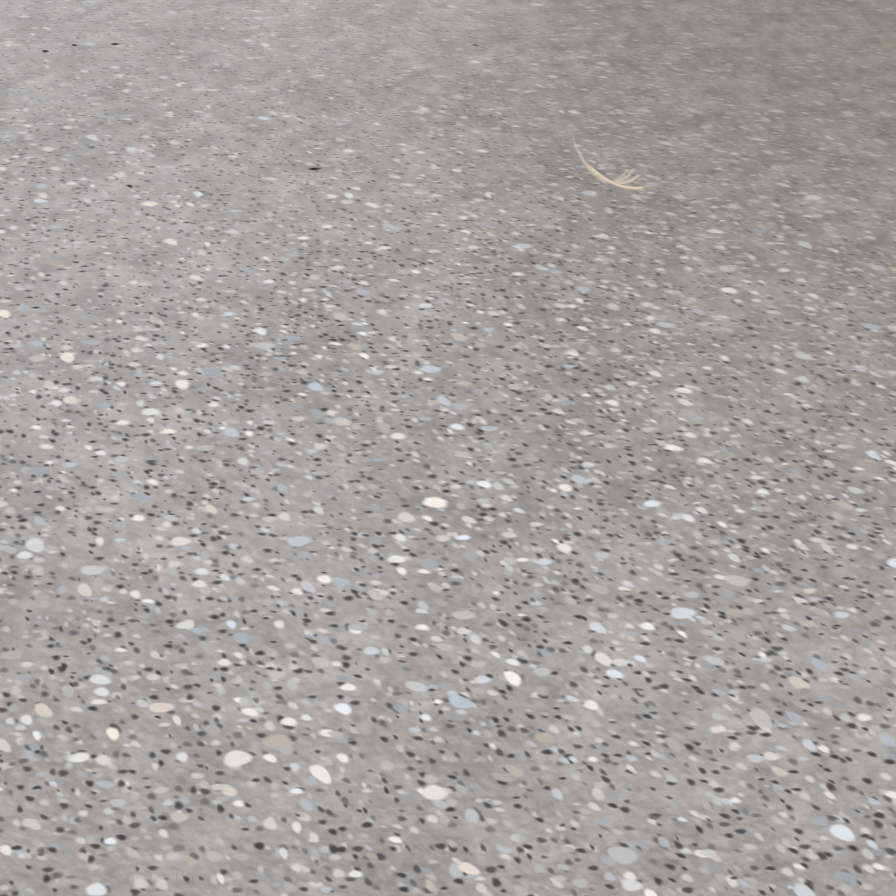
Give the GLSL for this texture, as a WebGL 2 fragment shader.

```glsl
#version 300 es
precision highp float;

#define HORIZON 1.6
#define TILT 1.9
#define SOFTNESS 0.0018
#define SLANT -0.55
#define GRAIN 0.15
#define BLOTCH 0.075
#define BASE_COLOR vec3(0.645, 0.632, 0.622)
#define TWIG_COLOR vec3(0.84, 0.79, 0.71)

uniform vec2 u_resolution;
out vec4 fragColor;

float hash(vec2 p) {
    return fract(sin(dot(p, vec2(127.1, 311.7))) * 43758.5453);
}

float valueNoise(vec2 p) {
    vec2 i = floor(p), f = fract(p);
    f = f * f * (3.0 - 2.0 * f);
    float low = mix(hash(i), hash(i + vec2(1, 0)), f.x);
    float high = mix(hash(i + vec2(0, 1)), hash(i + vec2(1, 1)), f.x);
    return mix(low, high, f.y);
}

mat2 rotation(float a) {
    float c = cos(a), s = sin(a);
    return mat2(c, -s, s, c);
}

// Scatters slanted, lumpy stones over a jittered grid on the ground plane.
vec3 scatterStones(vec3 color, vec2 ground, float depth, float cell, float radius,
                   float share, vec2 tones, float tintAmount, float strength, float seed) {
    vec2 id = floor(ground / cell);
    for (int y = -1; y <= 1; y++) {
        for (int x = -1; x <= 1; x++) {
            vec2 key = id + vec2(x, y);
            vec2 salted = key + seed * 17.3;
            if (hash(salted) > share) continue;
            float shape = hash(salted + 3.7);
            float shade = hash(salted + 8.1);
            float tint = hash(salted + 12.9) - 0.45;
            vec2 jitter = vec2(hash(salted + 21.3), hash(salted + 34.6));
            vec2 q = ground - (key + 0.1 + 0.8 * jitter) * cell;
            q = rotation(SLANT + 1.3 * (shape - 0.5)) * q;
            float size = radius * mix(0.6, 1.4, hash(salted + 45.2));
            q /= size * vec2(1.25, mix(0.55, 0.95, hash(salted + 57.4)));

            float r = length(q);
            r *= 1.0 + 0.06 * sin(3.0 * atan(q.y, q.x + 1e-5) + 6.283 * shade);
            // Distant stones blur and fade as they shrink below the softness.
            float blur = SOFTNESS * depth * sqrt(1.0 + TILT * depth) / size;
            float soft = min(blur, 0.9);
            float cover = 1.0 - smoothstep(1.0 - soft, 1.0 + soft, r);
            cover *= strength / max(1.0, blur);
            vec3 stone = vec3(mix(tones.x, tones.y, shade * sqrt(shade)));
            stone += tint * tintAmount * vec3(1.0, 0.2, -0.55);
            color = mix(color, stone, cover);
        }
    }
    return color;
}

// Pale curved strands fanning out from one shared point.
float twigCover(vec2 p) {
    float cover = 0.0;
    for (int i = 0; i < 4; i++) {
        float k = float(i);
        float bend = 9.0 + 7.0 * k;
        float slope = 0.22 * k - 0.5;
        float curve = bend * p.x * p.x + slope * p.x;
        float gradient = 2.0 * bend * p.x + slope;
        float d = abs(p.y - curve) / sqrt(1.0 + gradient * gradient);
        float span = 1.0 - smoothstep(0.026, 0.034, abs(p.x + 0.006 * (k - 1.0)));
        cover = max(cover, span * (1.0 - smoothstep(0.0006, 0.0026, d)) * (1.0 - 0.17 * k));
    }
    return cover;
}

void main() {
    vec2 uv = gl_FragCoord.xy / u_resolution;

    // Ground plane in perspective
    float depth = 1.0 / (HORIZON - uv.y);
    vec2 ground = vec2((uv.x - 0.5) * depth, TILT * depth);

    // Binder: broad shading, then blotches and grain that shrink with distance
    vec3 color = BASE_COLOR;
    float corner = smoothstep(0.35, 1.0, uv.x) * smoothstep(0.25, 1.0, uv.y);
    color -= corner * vec3(0.095, 0.108, 0.122);
    color += (1.0 - smoothstep(0.0, 0.7, uv.x)) * uv.y * vec3(0.038, 0.040, 0.050);
    color += 0.6 * BLOTCH * (valueNoise(uv * vec2(6.0, 8.0)) - 0.5);
    color += BLOTCH * (valueNoise(rotation(SLANT) * ground * vec2(34.0, 26.0)) - 0.5);
    vec2 grainUv = rotation(-0.3) * uv;
    float grain = 0.6 * valueNoise(grainUv * vec2(90.0, 170.0))
                + 0.4 * valueNoise(grainUv * vec2(190.0, 310.0) + 9.0);
    color += GRAIN * (1.0 - 0.45 * uv.y) * (grain - 0.5);

    // Aggregate, from fine flecks to large pebbles, calmer far away
    float near = (1.0 - 0.5 * smoothstep(0.6, 1.0, uv.y)) * (1.0 - 0.6 * corner);
    color = scatterStones(color, ground, depth, 0.0085, 0.0028, 0.40, vec2(0.63, 0.86), 0.05, 0.90 * near, 1.0);
    color = scatterStones(color, ground, depth, 0.0090, 0.0023, 0.40, vec2(0.24, 0.52), 0.03, 0.88 * near, 2.0);
    color = scatterStones(color, ground, depth, 0.0150, 0.0041, 0.33, vec2(0.66, 0.97), 0.06, 0.92 * near, 3.0);
    color = scatterStones(color, ground, depth, 0.0300, 0.0066, 0.22, vec2(0.68, 0.97), 0.10, 0.94 * near, 4.0);
    color = scatterStones(color, ground, depth, 0.0600, 0.0050, 0.014, vec2(0.12, 0.26), 0.03, 0.95, 5.0);

    color = mix(color, TWIG_COLOR, twigCover(uv - vec2(0.682, 0.797)));
    fragColor = vec4(clamp(color, 0.0, 1.0), 1.0);
}
```
